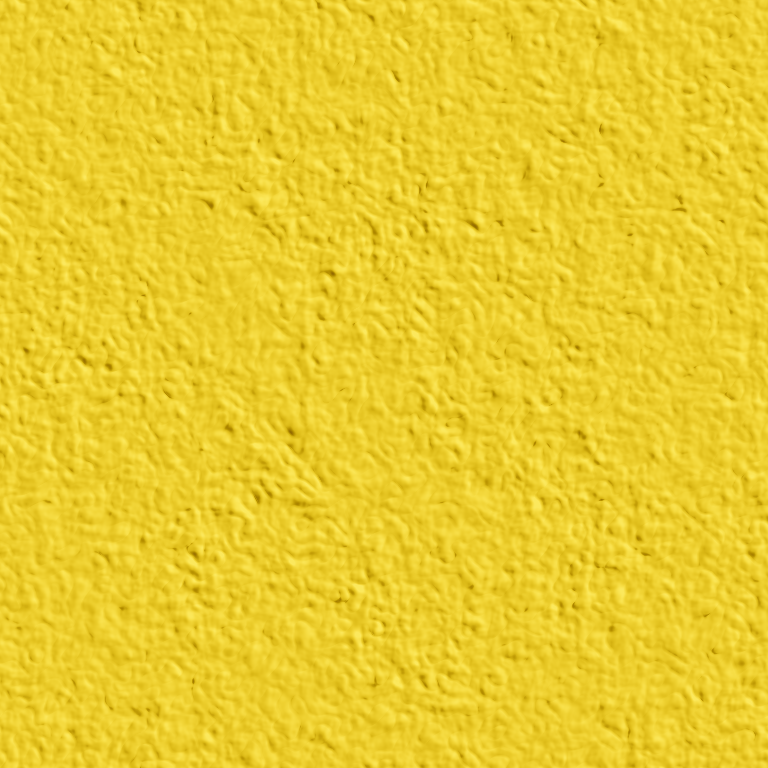
Write a Shadertoy shader that draws this texture.

```glsl
// Integer hash giving a gradient in [-1, 1] for each lattice corner
vec2 cornerGradient(ivec2 cell) {
    uvec2 v = uvec2(cell + 4096) * 1664525u + 1013904223u;
    v.x += v.y * 1664525u;
    v.y += v.x * 1664525u;
    v ^= v >> 16u;
    v.x += v.y * 1664525u;
    v.y += v.x * 1664525u;
    v ^= v >> 16u;
    return vec2(v & 65535u) / 32767.5 - 1.0;
}

float gradientNoise(vec2 p) {
    ivec2 cell = ivec2(floor(p));
    vec2 f = fract(p);
    vec2 w = f * f * f * (f * (f * 6.0 - 15.0) + 10.0);
    ivec2 o = ivec2(0, 1);
    float a = dot(cornerGradient(cell), f);
    float b = dot(cornerGradient(cell + o.yx), f - vec2(1, 0));
    float c = dot(cornerGradient(cell + o.xy), f - vec2(0, 1));
    float d = dot(cornerGradient(cell + o.yy), f - vec2(1, 1));
    return mix(mix(a, b, w.x), mix(c, d, w.x), w.y);
}

// Rounded lumps with sharp valleys, over broad swells and fine grit
float plasterHeight(vec2 p) {
    float swell = gradientNoise(p * 25.0 + 7.3) * 0.45 / 25.0;
    float lumps = abs(gradientNoise(p * 44.0)) * 0.9 / 44.0;
    float grain = gradientNoise(p * 82.0 + 3.7) * 0.8 / 82.0;
    float grit = gradientNoise(p * 160.0 + 9.1) * 0.35 / 160.0;
    return swell + lumps + grain + grit;
}

void mainImage(out vec4 fragColor, in vec2 fragCoord) {
    vec2 uv = fragCoord / iResolution.y;

    // Bend the surface so the lumps become irregular
    vec2 p = uv + 0.007 * vec2(gradientNoise(uv * 22.0 + 40.0),
                               gradientNoise(uv * 22.0 + 80.0));

    // Raking light from the upper right
    vec2 toLight = normalize(vec2(0.8, 0.65)) * 0.0022;
    float slope = (plasterHeight(p - toLight) - plasterHeight(p + toLight)) / 0.0044;
    float roughness = 1.0 + 0.5 * gradientNoise(uv * 5.0 + 15.0);
    float shade = slope * 1.4 * roughness;
    shade += 0.8 * gradientNoise(p * 82.0 + 3.7);

    // Scattered short cracks on the shadowed sides
    float crease = 1.0 - smoothstep(0.02, 0.11, abs(gradientNoise(p * 44.0)));
    float patches = smoothstep(0.12, 0.4, gradientNoise(p * 30.0 + 60.0));
    shade -= 1.6 * crease * patches * smoothstep(0.2, 1.2, -shade);

    // Yellow paint, from ochre shadow to pale highlight
    shade = clamp(shade, -3.8, 2.6);
    vec3 paint = vec3(0.926, 0.806, 0.175) + shade * vec3(0.036, 0.048, 0.063);
    paint += shade * shade * vec3(-0.005, -0.003, 0.004);
    paint -= max(-shade - 1.7, 0.0) * vec3(0.07, 0.08, 0.03);
    fragColor = vec4(clamp(paint, 0.0, 1.0), 1.0);
}
```
